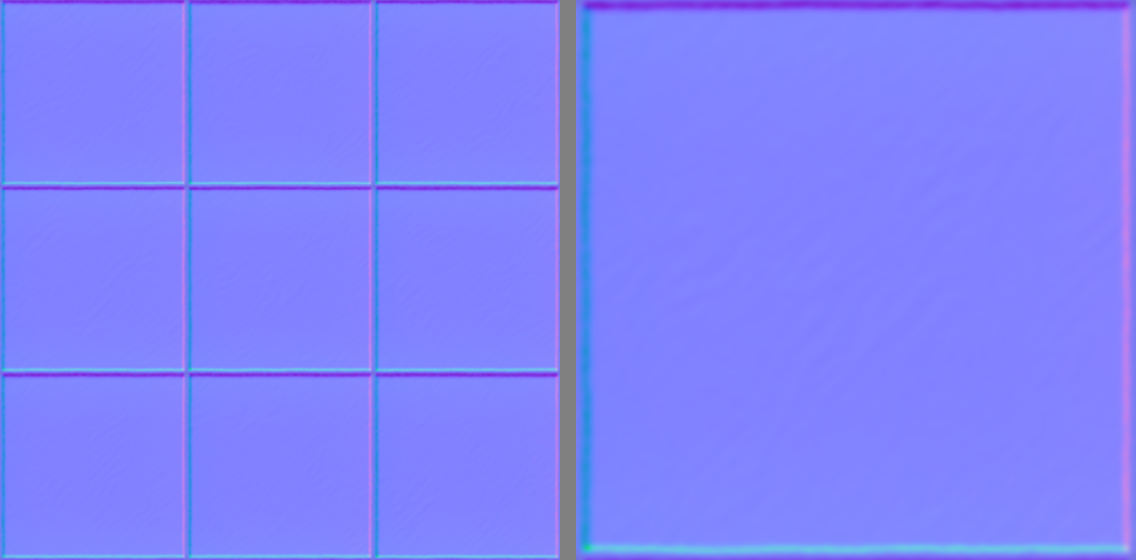
Left, the full canvas; right, a detail of the centre.
A WebGL 2 fragment shader for this texture map:

```glsl
#version 300 es
precision highp float;
// Tangent-space normal map of a square grid of raised, slightly worn tiles.
// Each joint is a pair of soft bevel bands around a signed line distance;
// wrapping gradient noise adds wavy edges, chips and fine diagonal grain.
#define TILES 3.0
#define BEVEL_X vec2(0.0060, -0.0057)  // band offsets: right, left of joint
#define BEVEL_Y vec2(0.0064, -0.0030)  // band offsets: above, below joint
#define WIDTH_X vec2(0.0036, 0.0027)
#define WIDTH_Y vec2(0.0029, 0.0040)
#define TILT_X vec2(-0.60, 0.42)
#define TILT_Y vec2(0.48, -0.64)
#define WOBBLE 0.0011
#define GRAIN 0.00010
#define SCRATCH 0.05

uniform vec2 u_resolution;
out vec4 fragColor;

float hash(vec2 cell, float seed) {
  uvec3 v = uvec3(ivec3(vec3(cell, seed)));
  uint h = v.x * 1597u ^ v.y * 51749u ^ v.z * 3571u;
  h = (h ^ (h >> 15)) * 73244475u;
  h = (h ^ (h >> 13)) * 29986577u;
  return float((h ^ (h >> 16)) & 65535u) / 65535.0;
}

float corner(vec2 cell, vec2 offset, vec2 period, float seed) {
  float angle = 6.28318 * hash(mod(cell, period), seed);
  return dot(vec2(cos(angle), sin(angle)), offset);
}

// Gradient noise that wraps after a whole number of cells
float noise(vec2 p, vec2 period, float seed) {
  vec2 i = floor(p), f = p - i;
  vec2 u = f * f * f * (f * (f * 6.0 - 15.0) + 10.0);
  vec2 e = vec2(1.0, 0.0);
  float low = mix(corner(i, f, period, seed),
                  corner(i + e.xy, f - e.xy, period, seed), u.x);
  float high = mix(corner(i + e.yx, f - e.yx, period, seed),
                   corner(i + e.xx, f - e.xx, period, seed), u.x);
  return mix(low, high, u.y);
}

float wrapNoise(vec2 uv, float cells, float seed) {
  return noise(uv * cells, vec2(cells), seed);
}

// Clay surface: diagonal streaks over soft lumps
float grainHeight(vec2 uv) {
  vec2 cells = vec2(28.0, 72.0);
  vec2 warped = uv + 0.006 * vec2(wrapNoise(uv, 17.0, 1.0), wrapNoise(uv, 17.0, 2.0));
  vec2 diagonal = vec2(warped.x + warped.y, warped.y - warped.x);
  float streak = noise(diagonal * cells, cells, 3.0);
  float patches = smoothstep(-0.25, 0.35, wrapNoise(uv, 13.0, 4.0));
  return streak * (0.3 + patches) + 0.8 * wrapNoise(uv, 31.0, 5.0)
       + 0.3 * wrapNoise(uv, 110.0, 6.0);
}

// Two soft bands, one on each side of a joint
vec2 bands(float d, vec2 offset, vec2 width) {
  vec2 t = (vec2(d) - offset) / width;
  return exp(-t * t);
}

void main() {
  vec2 uv = gl_FragCoord.xy / u_resolution;
  vec2 grid = uv * TILES;
  vec2 tile = mod(floor(grid), TILES);
  vec2 joint = mod(floor(grid + 0.5), TILES);
  vec2 local = fract(grid);
  vec2 dist = (grid - floor(grid + 0.5)) / TILES;

  // Wavy edges and thickness that differs for each joint segment
  vec2 wave = vec2(wrapNoise(uv, 18.0, 7.0), wrapNoise(uv, 18.0, 8.0))
            + 0.5 * vec2(wrapNoise(uv, 90.0, 9.0), wrapNoise(uv, 90.0, 10.0));
  vec2 d = dist + WOBBLE * wave;
  float thickX = mix(0.88, 1.12, hash(vec2(joint.x, tile.y), 11.0));
  float thickY = mix(0.82, 1.18, hash(vec2(tile.x, joint.y), 12.0));
  vec2 bevelX = bands(d.x, BEVEL_X, WIDTH_X * thickX);
  vec2 bevelY = bands(d.y, BEVEL_Y, WIDTH_Y * thickY);

  // Bevels stop at crossings and are chipped along their length
  vec2 open = smoothstep(vec2(0.001), vec2(0.008), abs(d));
  float chips = 1.0 + 0.35 * wrapNoise(uv, 130.0, 13.0) + 0.25 * wrapNoise(uv, 36.0, 14.0);
  bevelX *= open.y * chips;
  bevelY *= open.x * mix(chips, 1.0, 0.4);
  vec2 normal = vec2(0.015);
  normal.x += dot(bevelX, TILT_X) - 0.15 * bevelY.x;
  normal.y += dot(bevelY, TILT_Y) + 0.09 * bevelX.x;

  // Slightly pillowed face
  vec2 bow = dist / 0.018 * exp(1.0 - abs(dist) / 0.018);
  normal += vec2(-0.03 * bow.x, 0.045 * abs(bow.y));

  // Fine grain as a finite-difference slope
  vec2 e = vec2(0.001, 0.0);
  float h = grainHeight(uv);
  vec2 slope = vec2(grainHeight(uv + e.xy) - h, grainHeight(uv + e.yx) - h) / e.x;
  normal -= GRAIN * slope * vec2(1.0, -1.0);

  // A faint curved scratch on some tiles
  float path = mix(0.55, 0.75, hash(tile, 15.0)) + 0.12 * local.y + 0.12 * local.y * local.y;
  float across = (local.x - path + 0.012 * wrapNoise(uv, 24.0, 16.0)) / 0.006;
  float scratched = step(0.7, hash(tile, 17.0)) * smoothstep(0.05, 0.2, local.y)
                  * (1.0 - smoothstep(0.5, 0.75, local.y));
  normal.x += SCRATCH * scratched * across * exp(-across * across);

  // Encode, with a little shade where joints cross
  float z = sqrt(max(1.0 - dot(normal, normal), 0.0));
  vec3 colour = 0.5 + 0.5 * vec3(normal, z);
  vec2 groove = exp(-d * d / 0.00002);
  colour *= 1.0 - 0.05 * max(groove.x, groove.y) - 0.08 * groove.x * groove.y;
  fragColor = vec4(colour, 1.0);
}
```
